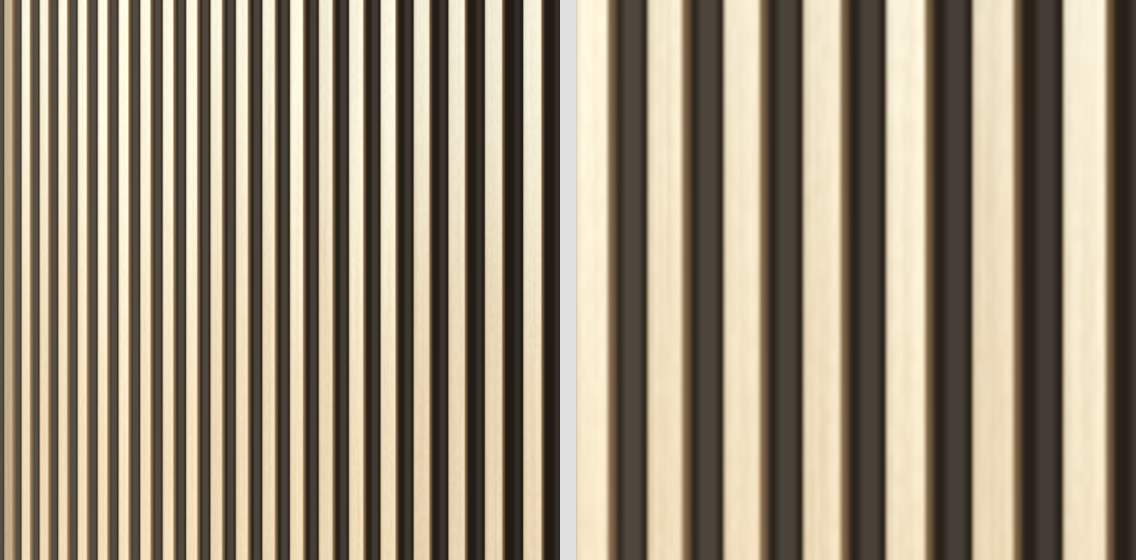
Left, the full canvas; right, a detail of the centre.
A WebGL 1 fragment shader for this texture:

```glsl
precision highp float;
uniform vec2 u_resolution;

float hash(vec2 p) {
  vec3 q = fract(vec3(p.xyx) * 0.1031);
  q += dot(q, q.yzx + 33.33);
  return fract((q.x + q.y) * q.z);
}

float noise(vec2 p) {
  vec2 i = floor(p), f = fract(p);
  f = f * f * (3.0 - 2.0 * f);
  return mix(mix(hash(i), hash(i + vec2(1.0, 0.0)), f.x),
             mix(hash(i + vec2(0.0, 1.0)), hash(i + 1.0), f.x), f.y);
}

void main() {
  vec2 uv = gl_FragCoord.xy / u_resolution;

  // Perspective: slats widen toward the right
  float u = uv.x - 0.0078;
  float depth = 0.03057 + 0.01702 * u;
  float k = u / depth;
  float period = depth * depth / 0.03057;
  float soft = max(0.0021, 0.75 / u_resolution.x) / period;
  float slat = floor(k + 0.1);
  float f = k - slat;
  float near = clamp(k / 20.0, 0.0, 1.0);
  float tone = hash(vec2(slat + 7.0, 3.0));

  // Recessed gap with a faint grey backing strip
  float g = fract(k);
  float stripStart = mix(0.62, 0.78, near * near);
  float strip = smoothstep(stripStart - 0.06, stripStart + 0.06, g)
              * (1.0 - smoothstep(0.86, 0.97, g));
  vec3 gapDark = mix(vec3(0.22, 0.19, 0.15), vec3(0.13, 0.105, 0.08), near);
  vec3 gapGrey = mix(vec3(0.34, 0.31, 0.27), vec3(0.20, 0.18, 0.155), near * near);
  vec3 color = mix(gapDark, gapGrey, strip);

  // Shaded side of the slat, narrowing as the view turns frontal
  float sideEnd = 0.45 + mix(0.27, 0.085, sqrt(near));
  float across = clamp((f - 0.45) / (sideEnd - 0.45), 0.0, 1.0);
  vec3 sideLight = mix(vec3(0.66, 0.55, 0.41), vec3(0.56, 0.45, 0.31), near);
  vec3 sideDark = mix(vec3(0.40, 0.32, 0.24), vec3(0.25, 0.18, 0.12), near);
  vec3 side = mix(sideLight, sideDark, across) * mix(1.06, 0.88, uv.y);
  float body = smoothstep(-soft, soft, f);
  color = mix(color, side, body * (1.0 - smoothstep(sideEnd - soft, sideEnd + soft, f)));

  // Lit front face: pale at the top, warmer below
  float light = smoothstep(0.1, 1.0, uv.y + (tone - 0.5) * 0.25);
  vec3 face = mix(vec3(0.955, 0.875, 0.735), vec3(0.995, 0.975, 0.885), light);
  face *= mix(1.0, 0.955, near * near) * (0.985 + 0.03 * tone);
  face = mix(face, vec3(0.70, 0.62, 0.48), 0.75 * (1.0 - smoothstep(0.3, 0.7, slat)));

  // Wood grain and small flecks
  float grain = noise(vec2(k * 18.0, uv.y * 5.0 + tone * 20.0)) - 0.5;
  float fleck = noise(vec2(k * 16.0, uv.y * 110.0)) - 0.5;
  face += (grain * 0.035 + fleck * 0.025) * vec3(0.7, 1.0, 1.3);

  // Slightly darker left bevel and bright ridge before the right edge
  face *= 0.95 + 0.05 * smoothstep(0.0, 0.13, f);
  face += 0.02 * smoothstep(0.28, 0.36, f);
  color = mix(color, face, body * (1.0 - smoothstep(0.45 - soft, 0.45 + soft, f)));

  gl_FragColor = vec4(clamp(color, 0.0, 1.0), 1.0);
}
```
